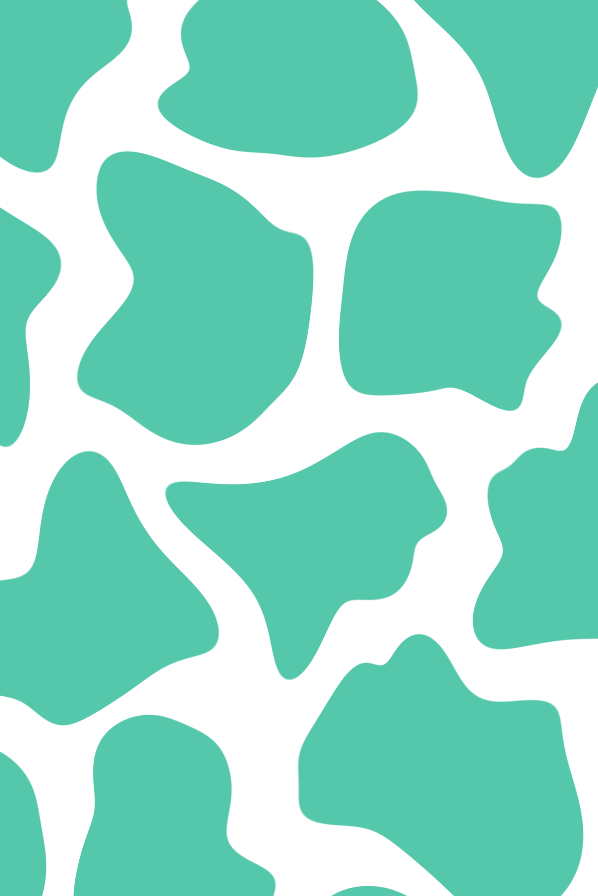
This pattern is drawn by a Shadertoy shader. Its source:

```glsl
// Cow-hide print: large rounded mint patches parted by wavy white channels.
// Jittered, staggered cells give the layout; a soft minimum rounds corners,
// shear waves bend the sides and angular waves add lobes to each patch.

const vec3 MINT = vec3(0.333, 0.780, 0.671);
const vec3 WHITE = vec3(1.0);

const float CELLS_ACROSS = 2.25;  // cells per canvas width
const float JITTER = 0.28;        // site offset, in cells
const float HALF_GAP = 0.095;     // half channel width, in cells
const float SHARPNESS = 16.0;     // higher means tighter corners
const float LOBE_HEIGHT = 0.032;  // height of each angular wave

vec2 hash22(vec2 p) {
    vec3 q = fract(p.xyx * vec3(0.1031, 0.1030, 0.0973));
    q += dot(q, q.yzx + 33.33);
    return fract((q.xx + q.yz) * q.zy);
}

// Slides points along one direction; keeps area and never folds.
vec2 shearWave(vec2 p, float angle, float height, float frequency) {
    vec2 dir = vec2(cos(angle), sin(angle));
    float across = dot(p, vec2(-dir.y, dir.x));
    return p + dir * height * sin(frequency * across + angle);
}

vec2 bend(vec2 p) {
    for (int i = 0; i < 3; i++) {
        float k = float(i);
        p = shearWave(p, 0.5 + 2.1 * k, 0.08, 4.5 + 1.2 * k);
    }
    return p;
}

// Centre of a cell, with odd rows shifted by half a cell.
vec2 cellSite(vec2 id, float jitter) {
    float stagger = 0.5 * mod(id.y, 2.0);
    return id + vec2(0.5 + stagger, 0.5) + jitter * (2.0 * hash22(id) - 1.0);
}

vec2 nearestCell(vec2 p, float jitter) {
    vec2 base = floor(p), best = base;
    float bestDist = 1e5;
    for (int y = -2; y <= 2; y++)
    for (int x = -2; x <= 2; x++) {
        vec2 id = base + vec2(x, y);
        float dist = length(cellSite(id, jitter) - p);
        if (dist < bestDist) { bestDist = dist; best = id; }
    }
    return best;
}

// Distance to the cell border, with corners rounded by a soft minimum.
float softBorder(vec2 p, vec2 home, float jitter, float sharpness) {
    vec2 site = cellSite(home, jitter), base = floor(p);
    float sum = 0.0;
    for (int y = -2; y <= 2; y++)
    for (int x = -2; x <= 2; x++) {
        vec2 id = base + vec2(x, y);
        if (id == home) continue;
        vec2 other = cellSite(id, jitter);
        float d = dot(0.5 * (site + other) - p, normalize(other - site));
        sum += exp(-sharpness * d);
    }
    return -log(sum) / sharpness;
}

// Irregular bumps around the site, faded out at its centre.
float lobes(vec2 offset, vec2 seed, float height) {
    float angle = atan(offset.y, offset.x);
    vec2 phase = 6.2832 * seed;
    float wave = sin(3.0 * angle + phase.x) + sin(5.0 * angle + phase.y);
    return height * wave * smoothstep(0.02, 0.25, length(offset));
}

// Positive inside a patch, negative in the channels.
float patchField(vec2 p) {
    vec2 home = nearestCell(p, JITTER);
    vec2 offset = p - cellSite(home, JITTER);
    float border = softBorder(p, home, JITTER, SHARPNESS);
    return border - HALF_GAP + lobes(offset, hash22(home + 71.0), LOBE_HEIGHT);
}

void mainImage(out vec4 fragColor, in vec2 fragCoord) {
    float pixel = CELLS_ACROSS / iResolution.x;
    vec2 p = bend(fragCoord * pixel + vec2(17.3, 5.2));
    float cover = smoothstep(-0.8 * pixel, 0.8 * pixel, patchField(p));
    fragColor = vec4(mix(WHITE, MINT, cover), 1.0);
}
```
